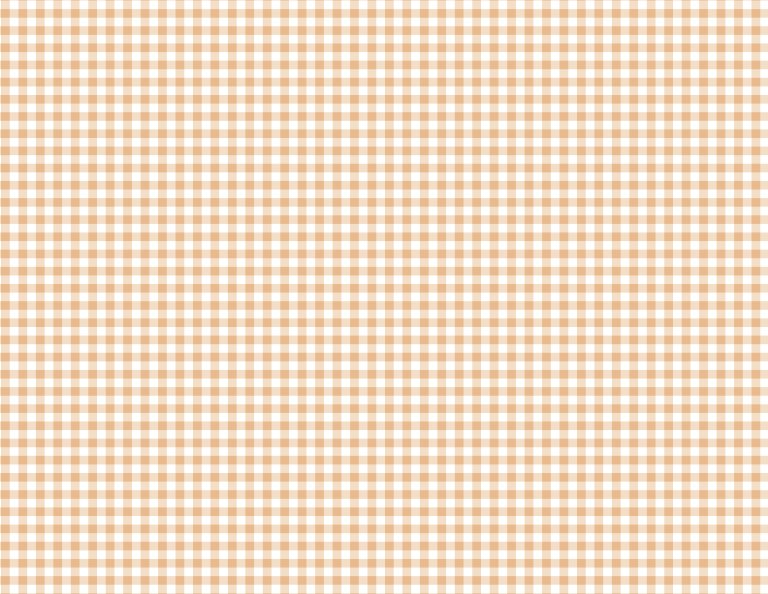
This pattern is drawn by a WebGL 2 fragment shader. Its source:

```glsl
#version 300 es
precision highp float;
// Gingham check: two sets of translucent tan bands crossing on white cloth.

uniform vec2 u_resolution;
out vec4 outColor;

const vec2 REPEATS = vec2(44.0, 34.57);     // checks across and down
const vec2 BAND_START = vec2(0.057, 0.54);  // first band, in repeats from lower left
const vec2 BAND_WIDTH = vec2(0.5, 0.5);     // band share of one repeat

const vec3 CLOTH = vec3(1.0, 1.0, 0.995);
const vec3 SINGLE_BAND = vec3(0.953, 0.870, 0.780);
const vec3 CROSSED_BANDS = vec3(0.910, 0.730, 0.553);

// Total band length from 0 to x, per axis
vec2 bandLength(vec2 x) {
    return floor(x) * BAND_WIDTH + min(fract(x), BAND_WIDTH);
}

// Share of a pixel covered by bands, per axis (exact box filter)
vec2 bandCoverage(vec2 x, vec2 footprint) {
    vec2 halfPixel = 0.5 * footprint;
    return (bandLength(x + halfPixel) - bandLength(x - halfPixel)) / footprint;
}

void main() {
    vec2 uv = gl_FragCoord.xy / u_resolution;
    vec2 footprint = REPEATS / u_resolution;
    vec2 cover = bandCoverage(uv * REPEATS - BAND_START, footprint);

    // Upright bands first, then the level bands over them
    vec3 betweenRows = mix(CLOTH, SINGLE_BAND, cover.x);
    vec3 withinRows = mix(SINGLE_BAND, CROSSED_BANDS, cover.x);
    outColor = vec4(mix(betweenRows, withinRows, cover.y), 1.0);
}
```
